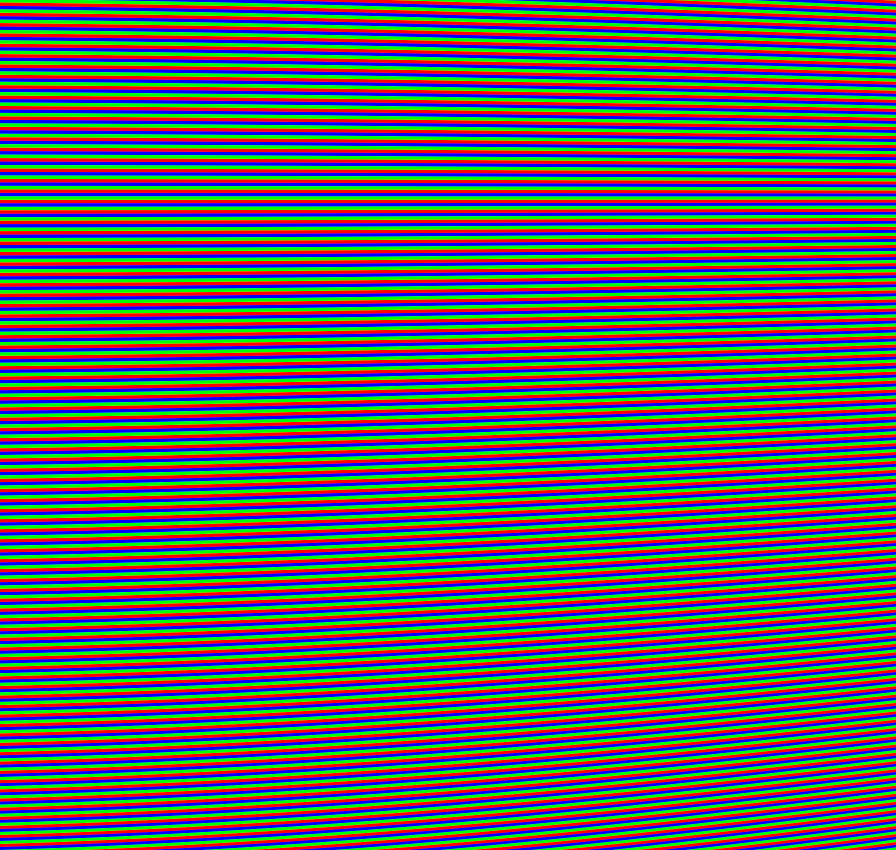
This pattern is drawn by a Shadertoy shader. Its source:

```glsl
const float ROW_COUNT = 81.0;                 // stripe triplets per canvas height
const vec2 LENS_CENTER = vec2(-0.247, 0.767); // in canvas heights
const float LENS_STRENGTH = 0.092;
const float STRIPE_WIDTH = 0.355;             // share of one triplet, slightly overlapping
const vec3 STRIPE_CENTERS = vec3(2.0, 0.0, 1.0) / 3.0; // red, green, blue going upward

// Radial lens distortion about a center
vec2 lensWarp(vec2 p, vec2 center, float strength) {
    vec2 d = p - center;
    return d * (1.0 + strength * dot(d, d));
}

// Coverage of repeating stripes, one per colour channel
vec3 stripeCoverage(float phase, vec3 centers, float width, float softness) {
    vec3 dist = abs(fract(phase - centers + 0.5) - 0.5);
    return clamp((0.5 * width - dist) / softness + 0.5, 0.0, 1.0);
}

void mainImage(out vec4 fragColor, in vec2 fragCoord) {
    vec2 p = fragCoord / iResolution.y;

    // Bent rows, packed tighter away from the lens center
    float phase = lensWarp(p, LENS_CENTER, LENS_STRENGTH).y * ROW_COUNT;

    // Edge softness follows the pixel footprint
    float softness = max(0.8 * fwidth(phase), 1e-4);
    vec3 color = stripeCoverage(phase, STRIPE_CENTERS, STRIPE_WIDTH, softness);

    fragColor = vec4(color, 1.0);
}
```
